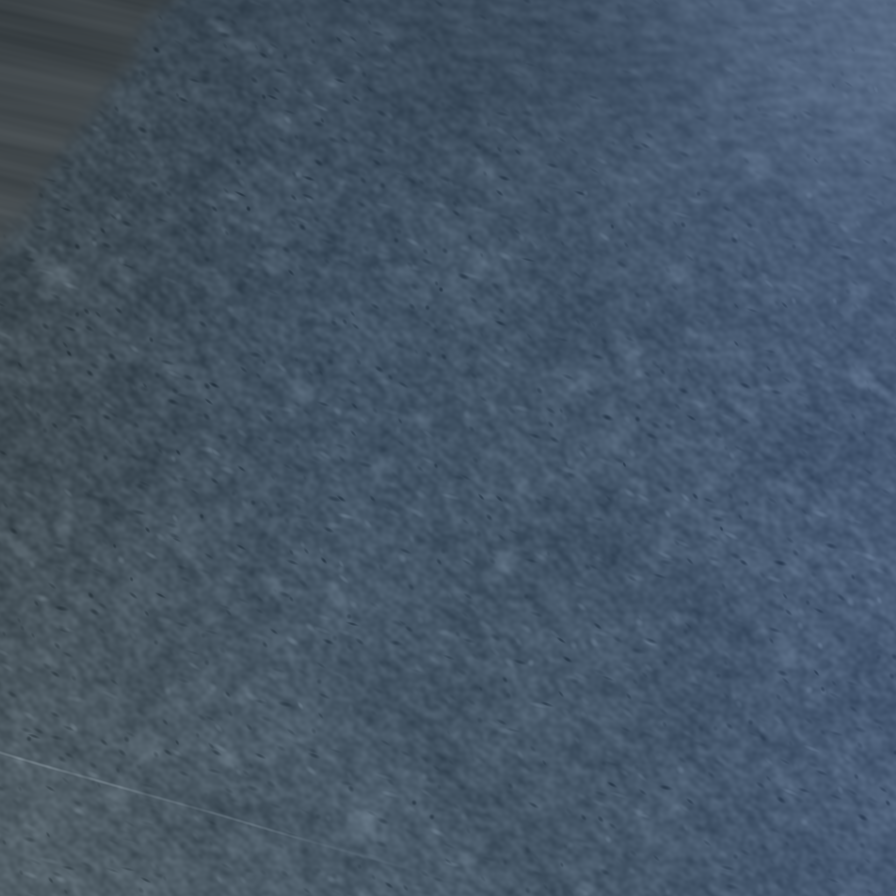
A three.js fragment shader for this texture:

```glsl
varying vec2 vUv;

#define GRAIN_ANGLE -0.68
#define STREAK_ANGLE -0.22
#define GRAIN_CONTRAST 0.062
#define MOTTLE_CONTRAST 0.050
#define CLOUD_CONTRAST 0.035
#define PIT_CELLS 56.0
#define PIT_DEPTH 0.115
#define CHIP_CELLS 42.0
#define CHIP_LIGHT 0.085
#define SCRATCH_WIDTH 0.0016

const vec3 SLATE_GREY = vec3(0.245, 0.292, 0.322);
const vec3 SLATE_BLUE = vec3(0.262, 0.332, 0.402);
const vec3 SKY_BLUE   = vec3(0.285, 0.360, 0.465);
const vec3 DUSTY_GREY = vec3(0.335, 0.390, 0.425);
const vec3 METAL_GREY = vec3(0.270, 0.297, 0.312);

vec2 hash2(vec2 p) {
  vec3 q = fract(p.xyx * vec3(0.1031, 0.1030, 0.0973));
  q += dot(q, q.yzx + 33.33);
  return fract((q.xx + q.yz) * q.zy);
}

float corner(vec2 cell, vec2 f, vec2 o) {
  float a = 6.2832 * hash2(cell + o + 200.0).x;
  return dot(vec2(cos(a), sin(a)), f - o);
}

float gradientNoise(vec2 p) {
  vec2 i = floor(p), f = p - i;
  vec2 u = f * f * f * (f * (f * 6.0 - 15.0) + 10.0);
  float low = mix(corner(i, f, vec2(0.0)), corner(i, f, vec2(1.0, 0.0)), u.x);
  float high = mix(corner(i, f, vec2(0.0, 1.0)), corner(i, f, vec2(1.0)), u.x);
  return mix(low, high, u.y);
}

vec2 rotate(vec2 p, float a) {
  float c = cos(a), s = sin(a);
  return vec2(c * p.x + s * p.y, c * p.y - s * p.x);
}

// Soft slivers, at most one per cell, with random size, tilt and strength
float slivers(vec2 p, float density, float seed) {
  vec2 home = floor(p);
  float cover = 0.0;
  for (int y = -1; y <= 1; y++) {
    for (int x = -1; x <= 1; x++) {
      vec2 cell = home + vec2(float(x), float(y));
      vec2 place = hash2(cell + seed);
      vec2 kind = hash2(cell + seed + 71.0);
      vec2 d = rotate(p - cell - place, GRAIN_ANGLE + 0.9 * (kind.y - 0.5));
      vec2 size = vec2(mix(0.22, 0.55, kind.y), mix(0.12, 0.22, place.x));
      float body = 1.0 - smoothstep(0.1, 1.0, length(d / size));
      float strength = step(kind.x, density) * mix(0.35, 1.0, place.y);
      cover = max(cover, body * strength);
    }
  }
  return cover;
}

// Broad light falling across the slab
vec3 slabTint(vec2 p) {
  vec3 tint = mix(SLATE_GREY, SLATE_BLUE, smoothstep(-0.05, 0.45, p.x));
  tint = mix(tint, SKY_BLUE, smoothstep(0.5, 1.05, p.x + 0.12 * (p.y - 0.5)));
  float dust = smoothstep(0.75, 0.0, length(p * vec2(0.8, 1.2)));
  tint = mix(tint, DUSTY_GREY, 0.65 * dust);
  float shade = smoothstep(0.45, 0.0, length((p - vec2(0.4, 1.0)) * vec2(0.9, 1.1)));
  float glow = smoothstep(0.35, 0.0, length(p - vec2(1.0)));
  return tint * (1.0 - 0.10 * shade) + 0.05 * glow;
}

void main() {
  vec2 p = vUv;
  vec2 g = rotate(p, GRAIN_ANGLE);
  vec2 s = rotate(p, STREAK_ANGLE);

  // Grain at three sizes
  float cloud = gradientNoise(p * 7.0) + 0.6 * gradientNoise(p * 15.0 + 9.0);
  float mottle = gradientNoise(g * vec2(26.0, 42.0) + 3.0);
  float fine = gradientNoise(g * vec2(62.0, 115.0) + 17.0)
             + 0.6 * gradientNoise(p * vec2(125.0, 140.0) + 41.0);
  float relief = GRAIN_CONTRAST * fine + MOTTLE_CONTRAST * mottle + CLOUD_CONTRAST * cloud;

  // Dark pits and pale chips, gathered in patches
  float patches = smoothstep(-0.45, 0.5, cloud + 0.7 * mottle);
  relief -= PIT_DEPTH * slivers(p * PIT_CELLS, 0.34, 5.0) * mix(0.3, 1.0, patches);
  relief += CHIP_LIGHT * slivers(p * CHIP_CELLS, 0.36, 131.0) * mix(0.4, 1.0, patches);
  relief += 0.07 * smoothstep(0.28, 0.6, gradientNoise(g * vec2(17.0, 27.0) + 60.0));

  // The upper right fades into soft level smears
  float hazy = smoothstep(0.65, 1.05, p.y + 0.35 * (p.x - 0.6));
  float smear = 0.05 * gradientNoise(p * vec2(28.0, 95.0) + 7.0);
  relief = mix(relief, 0.5 * relief + smear, hazy);
  vec3 color = slabTint(p) + relief * vec3(0.97, 1.0, 1.03);

  // Thin scratch, fading to the right
  float offLine = (p.y - 0.16 + 0.285 * p.x) * 0.96 + 0.002 * gradientNoise(p * 9.0);
  float worn = 0.65 + 0.7 * gradientNoise(vec2(p.x * 24.0, 2.5));
  float scratch = (1.0 - smoothstep(0.0, SCRATCH_WIDTH * 1.6, abs(offLine)))
                * worn * smoothstep(0.55, 0.12, p.x);
  color += 0.13 * scratch;
  color += 0.015 * smoothstep(0.004, -0.004, offLine) * smoothstep(0.5, 0.0, p.x);

  // Brushed smooth corner at the upper left
  float edge = p.y - 0.79 - 1.45 * (p.x - 0.05) + 0.025 * gradientNoise(p * 22.0);
  float brushed = smoothstep(-0.035, 0.045, edge);
  float streaks = gradientNoise(s * vec2(2.5, 65.0))
                + 0.6 * gradientNoise(s * vec2(4.0, 150.0) + 30.0);
  float band = gradientNoise(s * vec2(1.5, 18.0) + 12.0);
  vec3 metal = METAL_GREY + 0.045 * streaks + 0.05 * band - 0.04 * smoothstep(0.85, 1.0, p.y);
  color = mix(color, metal, brushed);

  gl_FragColor = vec4(color, 1.0);
}
```
